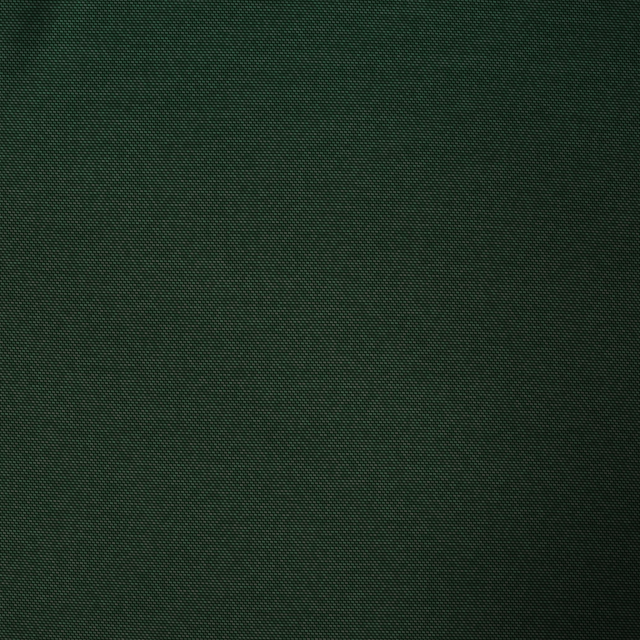
Write a three.js fragment shader that draws this texture.

```glsl
#define PAIRS 158.0
#define ROWS 240.0
#define TILT 0.030
#define SLANT 0.24
#define DASH_SIZE vec2(0.37, 0.35)
#define EDGE_SOFTNESS 0.14
#define THREAD_VARIATION 0.36
#define SHADOW_GREEN vec3(0.020, 0.076, 0.030)
#define THREAD_GREEN vec3(0.224, 0.282, 0.234)
#define WARM_TINT vec3(0.10, -0.03, 0.02)
#define TOP_TINT vec3(0.85, 1.0, 1.0)
#define SAMPLES 3

varying vec2 vUv;

float hash(vec2 p) {
  p = fract(p * vec2(0.1031, 0.1137));
  p += dot(p, p.yx + 33.33);
  return fract((p.x + p.y) * p.x * 47.3);
}

// Tilted rows with a gentle sag of the cloth
vec2 drape(vec2 uv) {
  uv.y += TILT * uv.x + 0.004 * sin(5.0 * uv.x + 2.0 * uv.y);
  uv.x += 0.003 * sin(6.0 * uv.y + 1.5 * uv.x);
  return uv;
}

// Plain weave: slightly slanted dashes, shifted by half a pair on alternate rows
vec3 weave(vec2 uv) {
  vec2 p = drape(uv) * vec2(PAIRS, ROWS);
  float row = floor(p.y);
  p.x += 0.5 * mod(row, 2.0);
  vec2 cell = floor(p);
  vec2 local = fract(p) - 0.5;
  local.y += SLANT * local.x;
  vec2 cover = 1.0 - smoothstep(DASH_SIZE - EDGE_SOFTNESS, DASH_SIZE + EDGE_SOFTNESS, abs(local));
  float vary = 1.0 + THREAD_VARIATION * (hash(cell) - 0.5)
             + 0.3 * THREAD_VARIATION * (hash(vec2(row, 7.0)) - 0.5);
  vec3 thread = THREAD_GREEN * (1.0 + WARM_TINT * (2.0 * hash(cell + 19.0) - 1.0));
  return mix(SHADOW_GREEN, thread, cover.x * cover.y * vary);
}

// Broad light, falling off to the right and the lower corner
float lighting(vec2 uv) {
  float light = 1.07 - 0.28 * smoothstep(0.50, 1.05, uv.x);
  light -= 0.24 * (1.0 - smoothstep(0.0, 0.45, length(uv - vec2(1.0, 0.06))));
  light -= 0.09 * (1.0 - smoothstep(0.0, 0.25, uv.y));
  light += 0.018 * sin(7.0 * uv.x + 9.0 * uv.y) + 0.012 * sin(13.0 * uv.x + 17.0 * uv.y);
  return light;
}

// Soft crease in the upper left corner
float crease(vec2 uv) {
  float across = uv.x - 0.09 - 0.35 * (uv.y - 0.93);
  float fade = smoothstep(0.80, 0.98, uv.y);
  float ridge = exp(-pow(abs(across) / 0.025, 2.0));
  float valley = exp(-pow(abs(across + 0.05) / 0.03, 2.0));
  return fade * (0.12 * ridge - 0.24 * valley);
}

void main() {
  // Average over the footprint to keep fine threads smooth
  vec2 footprint = fwidth(vUv);
  vec3 color = vec3(0.0);
  for (int j = 0; j < SAMPLES; j++) {
    for (int i = 0; i < SAMPLES; i++) {
      vec2 offset = (vec2(float(i), float(j)) + 0.5) / float(SAMPLES) - 0.5;
      color += weave(vUv + offset * footprint);
    }
  }
  color /= float(SAMPLES * SAMPLES);

  color *= lighting(vUv) + crease(vUv);
  color *= mix(vec3(1.0), TOP_TINT, smoothstep(0.55, 1.0, vUv.y));
  gl_FragColor = vec4(color, 1.0);
}
```
